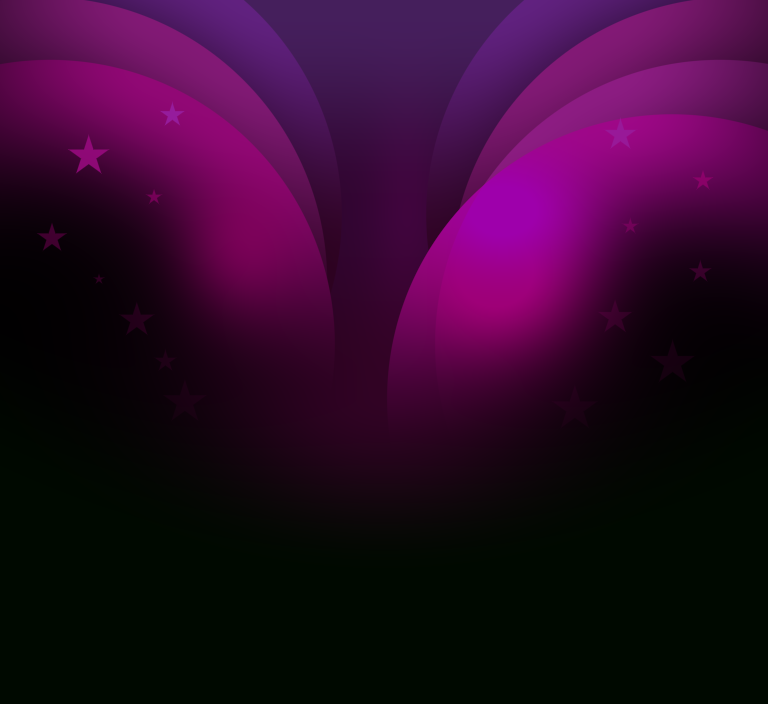
This background is drawn by a WebGL 1 fragment shader. Its source:

```glsl
precision highp float;
// Draws overlapping magenta discs with soft glows and fading stars over a dark floor.

uniform vec2 u_resolution;

#define ASPECT 0.918
#define RADIUS 0.371
#define RIM_WIDTH 0.4
#define VIOLET vec3(0.38, 0.13, 0.50)
#define ORCHID vec3(0.51, 0.10, 0.46)
#define MAGENTA vec3(0.57, 0.03, 0.46)
#define HOT_PINK vec3(0.62, 0.00, 0.45)
#define GLOW_VIOLET vec3(0.62, 0.00, 0.67)
#define PLUM vec3(0.19, 0.01, 0.14)
#define FLOOR_GREEN vec3(0.00, 0.035, 0.00)

float pixel;

// Soft elliptical spot, 1 at its centre
float spot(vec2 p, vec2 centre, vec2 size) {
  vec2 q = (p - centre) / size;
  return exp(-dot(q, q));
}

float discMask(vec2 p, vec2 centre) {
  return smoothstep(pixel, -pixel, length(p - centre) - RADIUS);
}

// Plum light that narrows around the vertical middle
vec3 underlay(vec2 p) {
  float x = (p.x - 0.5) / 0.25;
  return PLUM * exp(-x * x);
}

// Disc lit along its upper rim, dark inside and towards the canvas sides
vec3 addDisc(vec3 colour, vec2 p, vec2 centre, vec3 rim) {
  float depth = (1.0 - length(p - centre) / RADIUS) / RIM_WIDTH;
  float height = smoothstep(-0.2, 0.75, (centre.y - p.y) / RADIUS);
  float side = smoothstep(-0.26, 0.2, min(p.x, 1.0 - p.x));
  vec3 shade = mix(underlay(p), rim, exp(-depth * depth) * height * side);
  return mix(colour, shade, discMask(p, centre));
}

// Signed distance to an upright five-pointed star
float starDistance(vec2 q, float size) {
  float sector = 1.256637;
  float angle = atan(q.x, -q.y);
  angle = abs(mod(angle + 0.5 * sector, sector) - 0.5 * sector);
  vec2 folded = length(q) * vec2(cos(angle), sin(angle));
  return dot(folded, vec2(0.309, 0.951)) - 0.309 * size;
}

// Stars lose strength and turn from violet to pink on the way down
vec3 addStar(vec3 colour, vec2 p, vec2 centre, float size) {
  float mask = smoothstep(pixel, -pixel, starDistance(p - centre, size));
  float strength = 0.9 * exp(-max(centre.y - 0.195, 0.0) / 0.13);
  vec3 tint = mix(GLOW_VIOLET + vec3(-0.03, 0.12, -0.04), HOT_PINK,
                  smoothstep(0.16, 0.23, centre.y));
  return mix(colour, tint, mask * strength);
}

void main() {
  // Width is one unit, y runs downwards from the top edge
  vec2 p = gl_FragCoord.xy / u_resolution;
  p = vec2(p.x, (1.0 - p.y) * ASPECT);
  pixel = 0.75 / u_resolution.x;

  // Backdrop
  vec3 colour = mix(vec3(0.27, 0.12, 0.36), vec3(0.19, 0.02, 0.19),
                    smoothstep(0.02, 0.27, p.y));
  colour = mix(colour, underlay(p), smoothstep(0.27, 0.48, p.y));
  colour += vec3(0.06, 0.0, 0.05) * spot(p, vec2(0.53, 0.28), vec2(0.05, 0.14));

  // Left discs, back to front
  vec2 leftFront = vec2(0.065, 0.449);
  colour = addDisc(colour, p, vec2(0.074, 0.280), VIOLET);
  colour = addDisc(colour, p, vec2(0.055, 0.367), ORCHID);
  colour = addDisc(colour, p, leftFront, MAGENTA);

  // Right discs, back to front
  vec2 rightInner = vec2(0.9375, 0.449);
  vec2 rightFront = vec2(0.875, 0.520);
  colour = addDisc(colour, p, vec2(0.926, 0.280), VIOLET);
  colour = addDisc(colour, p, vec2(0.957, 0.367), ORCHID);
  colour = addDisc(colour, p, rightInner, ORCHID + vec3(0.04, 0.01, 0.05));
  colour = addDisc(colour, p, rightFront, MAGENTA + vec3(0.05, 0.0, 0.07));

  // Glows inside the front discs
  float leftGlow = spot(p, vec2(0.318, 0.318), vec2(0.075, 0.09));
  colour = mix(colour, HOT_PINK - vec3(0.06, 0.0, 0.06),
               0.65 * leftGlow * discMask(p, leftFront));
  float clip = discMask(p, rightFront) * mix(0.6, 1.0, discMask(p, rightInner));
  float pinkGlow = spot(p, vec2(0.645, 0.355), vec2(0.115, 0.105));
  float violetGlow = spot(p, vec2(0.655, 0.275), vec2(0.10, 0.075));
  colour = mix(colour, HOT_PINK, min(1.2 * pinkGlow, 1.0) * clip);
  colour = mix(colour, GLOW_VIOLET, min(1.2 * violetGlow, 1.0) * clip);

  // Stars step down each side with a wrapping sideways drift
  for (int i = 0; i < 8; i++) {
    float n = float(i);
    float drift = fract(0.915 + 0.5 * n - 0.029 * n * n);
    float size = 0.018 - 0.0065 * cos(3.14159 * n) + 0.005 * cos(0.9 * n);
    colour = addStar(colour, p, vec2(0.036 + 0.206 * drift, 0.15 + 0.0535 * n), size);
    if (i < 7) {
      drift = fract(0.35 + 0.575 * n - 0.021 * n * n);
      size = 0.021 + 0.0105 * cos(0.85 * (n - 5.6));
      colour = addStar(colour, p, vec2(0.74 + 0.194 * drift, 0.176 + 0.0595 * n), size);
    }
  }

  // Dish-shaped fade into the dark floor
  float x = 2.0 * p.x - 1.0;
  float fade = smoothstep(0.52, 0.755, p.y + 0.117 * x * x);
  gl_FragColor = vec4(mix(colour, FLOOR_GREEN, fade), 1.0);
}
```
